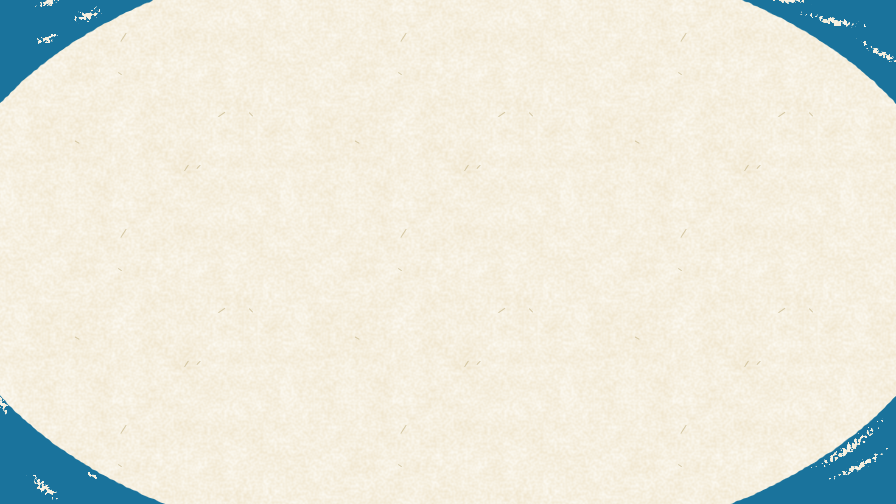
Write a Shadertoy shader that draws this background.

```glsl
// Speckled cream paper inside a wide ellipse, framed by blue painted corners.
// The paper is a repeating tile of periodic gradient noise with small fibres;
// dry-brush streaks are noisy stretched discs that let the paper show through.

const vec3 PAPER_DARK = vec3(0.945, 0.905, 0.815);
const vec3 PAPER_LIGHT = vec3(0.980, 0.965, 0.925);
const vec3 FIBRE = vec3(0.78, 0.72, 0.55);
const vec3 BLUE = vec3(0.10, 0.45, 0.61);

const vec2 TILE = vec2(0.5556, 0.3889);
const vec2 OVAL_CENTRE = vec2(0.8889, 0.4954);
const vec2 OVAL_RADII = vec2(1.0116, 0.6065);

// Fibres within one tile: position, angle, half length
const vec4 FIBRES[7] = vec4[7](
    vec4(0.245, 0.074, -1.0, 0.009), vec4(0.238, 0.146, 0.6, 0.003),
    vec4(0.153, 0.282, 0.5, 0.004), vec4(0.370, 0.333, -1.0, 0.006),
    vec4(0.394, 0.331, -0.8, 0.004), vec4(0.440, 0.227, -0.6, 0.007),
    vec4(0.498, 0.227, 0.8, 0.004));

// Brush streaks: position, angle, half length
const vec4 STREAKS[11] = vec4[11](
    vec4(0.174, 0.030, -0.30, 0.030), vec4(0.093, 0.078, -0.30, 0.022),
    vec4(0.097, 0.004, -0.30, 0.024), vec4(0.088, 0.968, 0.70, 0.032),
    vec4(0.004, 0.803, 1.20, 0.026), vec4(0.185, 0.945, 0.50, 0.012),
    vec4(1.655, 0.043, 0.20, 0.060), vec4(1.755, 0.110, 0.45, 0.055),
    vec4(1.560, 0.000, 0.10, 0.050), vec4(1.685, 0.890, -0.60, 0.075),
    vec4(1.705, 0.925, -0.50, 0.060));

vec2 gradientAt(vec2 cell) {
    vec3 h = fract(cell.xyx * vec3(0.1031, 0.1030, 0.0973));
    h += dot(h, h.yzx + 33.33);
    float angle = 6.2832 * fract((h.x + h.y) * h.z);
    return vec2(cos(angle), sin(angle));
}

// Gradient noise that repeats after a whole number of cells
float noise(vec2 p, vec2 period) {
    vec2 cell = floor(p), f = p - cell;
    vec2 w = f * f * f * (f * (f * 6.0 - 15.0) + 10.0);
    vec2 e = vec2(0.0, 1.0);
    float a = dot(gradientAt(mod(cell, period)), f);
    float b = dot(gradientAt(mod(cell + e.yx, period)), f - e.yx);
    float c = dot(gradientAt(mod(cell + e.xy, period)), f - e.xy);
    float d = dot(gradientAt(mod(cell + e.yy, period)), f - e.yy);
    return mix(mix(a, b, w.x), mix(c, d, w.x), w.y);
}

vec2 rotate(vec2 p, float angle) {
    float c = cos(angle), s = sin(angle);
    return vec2(c * p.x + s * p.y, c * p.y - s * p.x);
}

float tileNoise(vec2 uv, float scale) {
    vec2 period = vec2(10.0, 7.0) * scale;
    return noise(uv * period, period);
}

vec3 paper(vec2 p, float pixel) {
    vec2 uv = fract(p / TILE);
    vec2 local = uv * TILE;

    // Mottling from broad clouds to fine grain
    float tone = 0.58 + 0.26 * tileNoise(uv, 1.0) + 0.30 * tileNoise(uv, 2.0)
        + 0.40 * tileNoise(uv, 5.0) + 0.60 * tileNoise(uv, 10.0);

    // Faint stains
    tone -= 0.22 * exp(-700.0 * dot(local - vec2(0.37, 0.34), local - vec2(0.37, 0.34)));
    tone -= 0.18 * exp(-500.0 * dot(local - vec2(0.15, 0.28), local - vec2(0.15, 0.28)));
    vec3 colour = mix(PAPER_DARK, PAPER_LIGHT, clamp(tone, -0.2, 1.2));

    // Fibres
    for (int i = 0; i < FIBRES.length(); i++) {
        vec4 fibre = FIBRES[i];
        vec2 q = rotate(local - fibre.xy, fibre.z);
        q.x -= clamp(q.x, -fibre.w, fibre.w);
        float ink = 1.0 - smoothstep(0.0, 0.0012 + pixel * 0.5, length(q));
        colour = mix(colour, FIBRE, 0.65 * ink);
    }
    return colour;
}

// Coverage of one ragged streak; slimness is width over length
float streak(vec2 p, vec4 shape, float slimness, float grain) {
    vec2 q = rotate(p - shape.xy, shape.z);
    q.y += 1.5 * q.x * q.x;
    float d = length(q / (shape.w * vec2(1.0, slimness)));
    return smoothstep(0.0, 0.2, 0.65 - d + 1.3 * grain);
}

void mainImage(out vec4 fragColor, in vec2 fragCoord) {
    // Canvas heights, measured downward from the top
    float pixel = 1.0 / iResolution.y;
    vec2 p = (fragCoord - 0.5 * iResolution.xy) * pixel;
    p = vec2(p.x + OVAL_CENTRE.x, 0.5 - p.y);

    // Approximate signed distance to the oval, slightly roughened
    vec2 r = (p - OVAL_CENTRE) / OVAL_RADII;
    float k = length(r);
    float edge = k * (k - 1.0) / max(length(r / OVAL_RADII), 0.001);
    edge += 0.002 * noise(p * 90.0, vec2(512.0));
    float paint = smoothstep(-0.75 * pixel, 0.75 * pixel, edge);

    // Dry-brush gaps in the paint
    float grain = noise(p * 150.0, vec2(512.0)) + 0.5 * noise(p * 290.0, vec2(1024.0));
    float gaps = 0.0;
    for (int i = 0; i < STREAKS.length(); i++) {
        float slimness = STREAKS[i].x < OVAL_CENTRE.x ? 0.34 : 0.13;
        gaps = max(gaps, streak(p, STREAKS[i], slimness, grain));
    }

    vec3 colour = mix(paper(p, pixel), BLUE, paint * (1.0 - gaps));
    fragColor = vec4(colour, 1.0);
}
```
